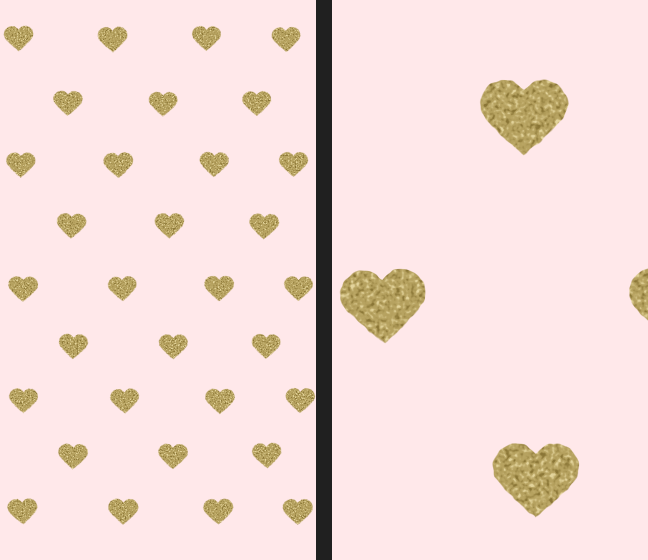
Left, the full canvas; right, a detail of the centre.
A WebGL 1 fragment shader for this pattern:

```glsl
precision highp float;
// Scattered gold glitter hearts on pale pink: nine rows alternating four and
// three hearts, with uneven spacing and a slight sideways drift down the page.
// Each heart is a distance function; gradient noise supplies the glitter.

uniform vec2 u_resolution;

// All lengths are fractions of the canvas width.
#define HEART_SIZE 0.0713
#define COLUMN_STEP 0.2963
#define ROW_STEP 0.2078
#define ROW_SQUEEZE 0.0026
#define DRIFT 0.0417
#define JITTER 0.002
#define GRAIN 190.0
#define EDGE_WEAR 0.025
#define PINK vec3(1.0, 0.91, 0.918)
#define GOLD vec3(0.715, 0.635, 0.375)
#define GOLD_DARK vec3(0.54, 0.46, 0.21)
#define GOLD_LIGHT vec3(0.89, 0.83, 0.61)

vec2 hash2(vec2 p) {
  vec3 q = fract(vec3(p.xyx) * vec3(0.1031, 0.1030, 0.0973));
  q += dot(q, q.yzx + 33.33);
  return fract((q.xx + q.yz) * q.zy) * 2.0 - 1.0;
}

float cornerSlope(vec2 cell, vec2 f, vec2 corner) {
  return dot(hash2(cell + corner), f - corner);
}

float gradientNoise(vec2 p) {
  vec2 cell = floor(p);
  vec2 f = fract(p);
  vec2 w = f * f * (3.0 - 2.0 * f);
  float low = mix(cornerSlope(cell, f, vec2(0.0, 0.0)),
                  cornerSlope(cell, f, vec2(1.0, 0.0)), w.x);
  float high = mix(cornerSlope(cell, f, vec2(0.0, 1.0)),
                   cornerSlope(cell, f, vec2(1.0, 1.0)), w.x);
  return mix(low, high, w.y);
}

// Signed distance to a heart with its tip at the origin, about 1.1 high.
float heartDistance(vec2 p) {
  p.x = abs(p.x) / 1.07;
  p.x *= 1.0 - 0.35 * clamp(0.5 - p.y, 0.0, 0.5);                   // full sides
  p.y += 0.05 * exp(-90.0 * p.x * p.x) * smoothstep(0.4, 0.9, p.y); // deep notch
  if (p.x + p.y > 1.0) {
    return length(p - vec2(0.25, 0.75)) - 0.35355;
  }
  vec2 toNotch = p - vec2(0.0, 1.0);
  vec2 toSide = p - 0.5 * max(p.x + p.y, 0.0);
  float nearest = min(dot(toNotch, toNotch), dot(toSide, toSide));
  return sqrt(nearest) * sign(p.x - p.y);
}

// Heart centre, measured from the top left corner.
vec2 heartCentre(float row, float column) {
  float odd = mod(row, 2.0);
  float x = 0.0602 + COLUMN_STEP * (column + 0.5 * odd);
  x -= 0.044 * step(2.5, column) * (1.0 - odd);
  float bend = 1.0 - row / 6.0;
  x += DRIFT * (1.0 - bend * bend) * min(1.05, 0.2 + 1.9 * x);
  float y = 0.125 + ROW_STEP * row - ROW_SQUEEZE * row * row;
  y -= 0.0053 * (1.0 - cos(1.5708 * (row - 0.5)));
  return vec2(x, y) + JITTER * hash2(vec2(column, row) + 7.0);
}

// Distance to the nearest heart, in canvas widths.
float heartsDistance(vec2 p) {
  float nearest = 1.0;
  for (int r = 0; r < 9; r++) {
    for (int c = 0; c < 4; c++) {
      vec2 id = vec2(float(c), float(r));
      vec2 q = p - heartCentre(id.y, id.x);
      vec2 vary = hash2(id + 31.0);
      float tilt = 0.05 * vary.x;
      q = vec2(q.x + tilt * q.y, tilt * q.x - q.y);
      float size = HEART_SIZE * (1.0 + 0.02 * vary.y + 0.04 * step(7.5, id.y));
      nearest = min(nearest, heartDistance(q / size + vec2(0.0, 0.55)) * size);
    }
  }
  return nearest;
}

vec3 glitter(vec2 p) {
  float grain = gradientNoise(p * GRAIN) + 0.7 * gradientNoise(p * GRAIN * 1.73 + 19.0);
  vec3 color = mix(GOLD, GOLD_DARK, smoothstep(0.0, 0.6, -grain));
  return mix(color, GOLD_LIGHT, smoothstep(0.0, 0.6, grain));
}

void main() {
  vec2 p = vec2(gl_FragCoord.x, u_resolution.y - gl_FragCoord.y) / u_resolution.x;
  float d = heartsDistance(p);
  d += EDGE_WEAR * HEART_SIZE * gradientNoise(p * GRAIN * 0.7);
  float coverage = 1.0 - smoothstep(-0.8, 0.8, d * u_resolution.x);
  gl_FragColor = vec4(mix(PINK, glitter(p), coverage), 1.0);
}
```
